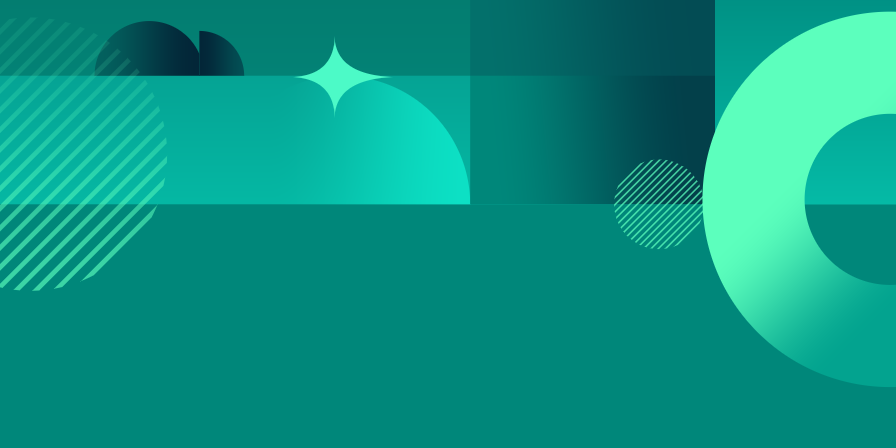
Give the GLSL for this background, as a WebGL 2 fragment shader.

```glsl
#version 300 es
precision highp float;
// Flat geometric banner: teal panels, domes, hatched discs, a star and a ring.
// Each shape is a signed distance blended over the panels with a smooth edge.
// Units: canvas height is 1, origin at the lower left.
uniform vec2 u_resolution;
out vec4 fragColor;

const vec3 TEAL = vec3(0.0, 0.53, 0.48);
const vec3 MINT = vec3(0.36, 1.0, 0.74);
const vec3 NIGHT = vec3(0.01, 0.15, 0.22);
const float SHELF = 0.831;  // line under the top band
const float FLOOR = 0.544;  // line under the middle band

// Coverage of a shape from its signed distance, negative inside.
float cover(float d) {
    return clamp(0.5 - d * u_resolution.y, 0.0, 1.0);
}

float disc(vec2 p, vec2 center, float radius) {
    return length(p - center) - radius;
}

float span(float x, float low, float high) {
    return max(low - x, x - high);
}

// Rising diagonal stripes, as a distance.
float hatch(vec2 p, float period, float width, float offset) {
    float across = (p.x - p.y) * 0.70711 - offset;
    return abs(fract(across / period + 0.5) - 0.5) * period - 0.5 * width;
}

// Four-pointed star with concave sides, arms scaled to unit length.
float star(vec2 p) {
    vec2 arm = vec2(p.x < 0.0 ? 0.104 : 0.146, 0.094);
    vec2 q = sqrt(p * p / (arm * arm) + 0.00003);
    vec2 root = sqrt(q);
    return (root.x + root.y - 1.0) / length(0.5 / (root * arm));
}

void main() {
    vec2 p = gl_FragCoord.xy / u_resolution.y;
    vec3 color = TEAL;

    // Left panels: dim top band above a bright middle band
    float top = cover(SHELF - p.y);
    float upper = cover(FLOOR - p.y);
    float rise = clamp((p.y - FLOOR) / (SHELF - FLOOR), 0.0, 1.0);
    vec3 middle = mix(vec3(0.02, 0.72, 0.64), vec3(0.02, 0.64, 0.58), rise);
    vec3 band = mix(vec3(0.01, 0.51, 0.46), vec3(0.01, 0.49, 0.44), (p.y - SHELF) * 6.0);
    color = mix(color, mix(middle, band, top), upper);

    // Dome brightening toward its right edge
    float dome = max(disc(p, vec2(0.763, FLOOR), 0.2865), FLOOR - p.y);
    float glow = smoothstep(0.6, 1.06, p.x);
    color = mix(color, vec3(0.05, 0.88, 0.77), cover(dome) * glow);

    // Dark column, then the light strip at the right
    float shade = smoothstep(1.08, 1.56, p.x + (p.y - 0.69) * 0.1);
    vec3 column = mix(TEAL, vec3(0.01, 0.25, 0.29), shade);
    vec3 columnTop = mix(vec3(0.01, 0.44, 0.42), vec3(0.01, 0.30, 0.33), shade);
    float columnMask = cover(span(p.x, 1.0495, 1.596)) * upper;
    color = mix(color, mix(column, columnTop, top), columnMask);
    vec3 strip = mix(vec3(0.02, 0.73, 0.65), vec3(0.0, 0.57, 0.52), (p.y - FLOOR) / (1.0 - FLOOR));
    color = mix(color, strip, cover(1.596 - p.x) * upper);

    // Two dark hills standing on the shelf
    float hill = max(disc(p, vec2(0.333, SHELF), 0.122), SHELF - p.y);
    vec3 hillColor = mix(vec3(0.01, 0.38, 0.37), NIGHT, smoothstep(0.21, 0.44, p.x));
    color = mix(color, hillColor, cover(max(hill, p.x - 0.445)));
    float halfHill = max(disc(p, vec2(0.445, SHELF), 0.1), SHELF - p.y);
    vec3 halfColor = mix(NIGHT, vec3(0.01, 0.31, 0.33), smoothstep(0.445, 0.55, p.x));
    color = mix(color, halfColor, cover(max(halfHill, 0.445 - p.x)));

    // Large hatched disc fading upward, small one evenly lit
    float large = max(disc(p, vec2(0.068, 0.656), 0.305), hatch(p, 0.031, 0.0105, -0.223));
    float fade = mix(0.65, 0.1, smoothstep(0.36, 0.94, p.y));
    color = mix(color, MINT, cover(large) * fade);
    float small = max(disc(p, vec2(1.471, FLOOR), 0.1), hatch(p, 0.0115, 0.0035, 0.0));
    color = mix(color, MINT, cover(small) * 0.75);

    // Star on the shelf line
    color = mix(color, vec3(0.3, 0.98, 0.78), cover(star(p - vec2(0.747, 0.828))));

    // Ring fading toward the lower right
    float ring = abs(disc(p, vec2(1.987, 0.555), 0.305)) - 0.114;
    float dim = smoothstep(1.16, 1.68, p.x - p.y);
    color = mix(color, mix(MINT, vec3(0.01, 0.64, 0.56), dim), cover(ring));

    fragColor = vec4(color, 1.0);
}
```
